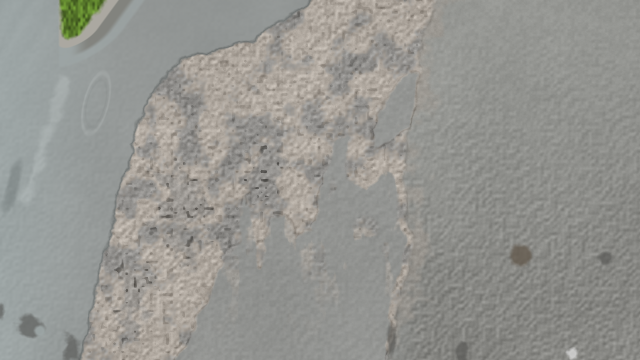
A Shadertoy shader for this texture:

```glsl
// Worn asphalt with a broken patch of sandy gravel, a smooth slab and a kerb.
// Polygon distances with noisy edges lay out the surfaces; layered value noise
// and relief shading give each one its grain.

const vec3 ROAD_FAR = vec3(.62, .655, .655), ROAD_NEAR = vec3(.575, .59, .585);
const vec3 ASPHALT_TOP = vec3(.585, .59, .575), ASPHALT_LOW = vec3(.525, .525, .51);
const vec3 SAND = vec3(.69, .66, .625), STONE = vec3(.53, .53, .525);
const vec3 SLAB = vec3(.575, .58, .57), KERB = vec3(.67, .66, .63);
const vec3 DARK = vec3(.32, .32, .31), GRASS = vec3(.29, .40, .14);
const float ROUGHNESS = .028, GRAIN = 105.;

// Outlines: x to the right, y downward, in canvas heights
const vec2 PATCH[16] = vec2[16](
    vec2(.22, 1.03), vec2(.30, .67), vec2(.37, .405), vec2(.417, .26),
    vec2(.505, .167), vec2(.695, .116), vec2(.8, .046), vec2(.925, -.03),
    vec2(1.23, -.03), vec2(1.17, .1), vec2(1.162, .243), vec2(1.13, .394),
    vec2(1.123, .532), vec2(1.146, .683), vec2(1.106, .856), vec2(1.072, 1.03));
const vec2 WORN[22] = vec2[22](
    vec2(.475, 1.03), vec2(.567, .856), vec2(.606, .752), vec2(.669, .671),
    vec2(.672, .544), vec2(.694, .537), vec2(.701, .637), vec2(.722, .74),
    vec2(.755, .606), vec2(.792, .597), vec2(.822, .66), vec2(.868, .637),
    vec2(.896, .521), vec2(.928, .394), vec2(.965, .385), vec2(.96, .498),
    vec2(1.018, .53), vec2(1.072, .475), vec2(1.097, .498),
    vec2(1.127, .671), vec2(1.088, .856), vec2(1.065, 1.03));
const vec2 ISLAND[6] = vec2[6](vec2(1.04, .41), vec2(1.05, .32),
    vec2(1.08, .26), vec2(1.135, .195), vec2(1.158, .21), vec2(1.14, .355));
// Dark stains: centre, radii
const vec4 STAINS[6] = vec4[6](
    vec4(1.088, .955, .012, .045), vec4(1.68, .714, .015, .014),
    vec4(1.278, .982, .018, .025), vec4(.088, .912, .035, .025),
    vec4(.198, .968, .022, .04), vec4(0, .862, .012, .028));

float hash(vec2 p) { return fract(sin(dot(p, vec2(127.1, 311.7))) * 43758.5453); }

float noise(vec2 p) {
    vec2 i = floor(p), f = fract(p);
    f *= f * (3. - 2. * f);
    return mix(mix(hash(i), hash(i + vec2(1, 0)), f.x),
               mix(hash(i + vec2(0, 1)), hash(i + 1.), f.x), f.y);
}

float fbm(vec2 p) {
    float sum = 0., amp = .533;
    for (int i = 0; i < 4; i++) { sum += amp * noise(p); p = p * 2.03 + 17.3; amp *= .5; }
    return sum;
}

float segment(vec2 p, vec2 a, vec2 b) {
    vec2 e = b - a;
    return length(p - a - e * clamp(dot(p - a, e) / dot(e, e), 0., 1.));
}

// One polygon edge: acc.x is the distance, acc.y the inside sign
void addEdge(vec2 p, vec2 a, vec2 b, inout vec2 acc) {
    acc.x = min(acc.x, segment(p, a, b));
    if ((a.y > p.y) != (b.y > p.y) && p.x < a.x + (b.x - a.x) * (p.y - a.y) / (b.y - a.y)) acc.y = -acc.y;
}

float inside(float d, float soft) { return 1. - smoothstep(-soft, soft, d); }

float blot(vec2 p, vec2 c, vec2 r, float rough) { return inside(length((p - c) / r) - 1. + rough, .4); }

void mainImage(out vec4 fragColor, in vec2 fragCoord) {
    vec2 p = fragCoord / iResolution.y;
    p.y = 1. - p.y;
    float px = 1.2 / iResolution.y;
    float broad = .05 * (fbm(p * 5.) - .5), ragged = fbm(p * 24.) - .5, fine = fbm(p * GRAIN) - .5;
    float relief = noise(p * GRAIN) - noise(p * GRAIN + vec2(.5, .6));

    // Surface distances
    vec2 a = vec2(9, 1), b = a, c = a;
    for (int i = 0; i < 16; i++) addEdge(p, PATCH[i], PATCH[(i + 1) % 16], a);
    for (int i = 0; i < 22; i++) addEdge(p, WORN[i], WORN[(i + 1) % 22], b);
    for (int i = 0; i < 6; i++) addEdge(p, ISLAND[i], ISLAND[(i + 1) % 6], c);
    float patchD = a.x * a.y + ragged * ROUGHNESS;
    float slabD = min(b.x * b.y, c.x * c.y) + ragged * ROUGHNESS;

    // Road on the left, coarse asphalt on the right
    float right = smoothstep(.95, 1.2, p.x);
    vec3 road = mix(ROAD_FAR, ROAD_NEAR, smoothstep(0., .42, p.x + .1 * p.y));
    vec3 asphalt = mix(ASPHALT_TOP, ASPHALT_LOW, smoothstep(.1, 1., p.y + .25 * (p.x - 1.4)));
    vec3 col = mix(road, asphalt, right) + broad;
    col += (.05 * fine + .07 * relief * smoothstep(-.2, .9, p.y)) * mix(.35, 1.3, right);

    // Pale wheel bands, dusty streak, manhole ring and drain
    float across = p.x + .6 * p.y;
    col += .04 * (noise(vec2(across * 38., p.y * 2.)) - .4) * inside(across - .22, .1);
    float streak = segment(p, vec2(.18, .23), vec2(.07, .55));
    col += .055 * inside(streak - .012 + .04 * ragged, .012);
    float ring = length(vec2(p.x - .267 + .22 * (p.y - .287), p.y - .287) / vec2(.036, .089));
    col += .035 * inside(abs(ring - .95) - .07, .06) - .02 * inside(abs(ring - .72) - .05, .08);
    col -= .08 * blot(p + vec2(.3 * (p.y - .512), 0), vec2(.037, .512), vec2(.018, .06), ragged);

    // Kerb corner with grass
    float slope = dot(p - vec2(.196, .086), vec2(.806, .591)), side = smoothstep(.16, .168, p.x);
    float grassD = length(max(vec3(.195 - p.x, slope, p.y - .08), 0.)) - .03;
    col = mix(col, ROAD_FAR, .6 * side * inside(grassD - .085, .005));
    col = mix(col, vec3(.48, .475, .45), .75 * inside(grassD - .058, .008) * smoothstep(.19, .25, p.x));
    col = mix(col, KERB, side * inside(grassD - .027, .003));
    col = mix(col, GRASS * (.75 + .9 * noise(p * vec2(150, 90))), inside(grassD + .025 * ragged, px * 2.));

    // Sandy gravel with grey stones and dark clumps
    float clump = max(blot(p, vec2(.737, .475), vec2(.05, .075), ragged * 3.),
        .7 * max(blot(p, vec2(.5, .58), vec2(.05, .1), ragged * 4.), blot(p, vec2(.36, .81), vec2(.035, .09), ragged * 4.)));
    float stony = smoothstep(.46, .68, fbm(p * 17. + 4.) + .25 * fine);
    vec3 gravel = mix(SAND, STONE, max(stony * .8, clump * .75)) + broad + .15 * fine + .1 * relief;
    gravel -= .17 * smoothstep(.7, .9, noise(p * 88. + 31.)) * (.5 + clump);
    col = mix(col, SAND * .92 + .12 * fine, .6 * right * inside(patchD - .025 + .14 * ragged, .03));
    col = mix(col, gravel, inside(patchD, px + .008 * right));

    // Smooth slab with sandy wear, then shaded rims
    float wear = smoothstep(.6, .72, fbm(p * vec2(26, 11) + 8.)) * smoothstep(1., .6, p.y);
    wear = max(wear, blot(p, vec2(1.027, .64), vec2(.022, .026), ragged * 2.));
    vec3 slab = mix(SLAB + broad + .05 * fine + .02 * relief, gravel, wear * .7);
    col = mix(col, slab, inside(slabD, px * 1.5));
    col -= .09 * inside(abs(slabD - .004) - .002, .004) * smoothstep(.4, .6, noise(p * 13.));
    col -= inside(abs(patchD - .003) - .002, .005) * mix(.16, .1 * noise(p * 16.), right);

    // Stains, pit and pale flecks
    for (int i = 0; i < 6; i++) col = mix(col, DARK, .6 * blot(p, STAINS[i].xy, STAINS[i].zw, ragged * 2.));
    col = mix(col, vec3(.38, .34, .29), .75 * blot(p, vec2(1.449, .716), vec2(.024, .026), ragged * 1.5));
    col = mix(col, ROAD_FAR, .9 * blot(p, vec2(.112, .92), vec2(.013, .015), ragged));
    col = mix(col, vec3(.85), .8 * blot(p, vec2(1.593, .982), vec2(.015, .014), ragged * 3.));
    fragColor = vec4(clamp(col, 0., 1.), 1);
}
```
